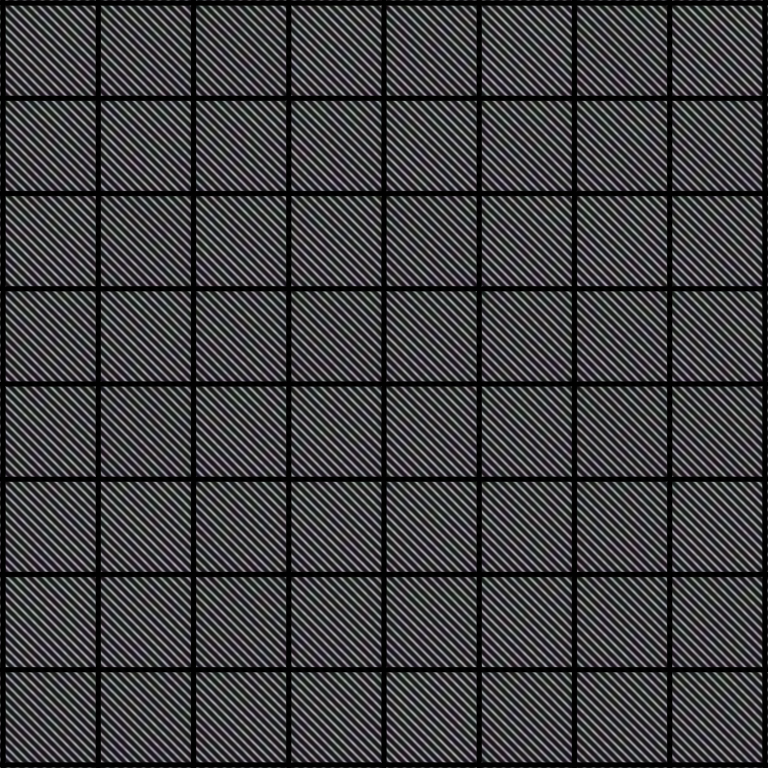
Give the GLSL for this pattern, as a three.js fragment shader.

```glsl
// Dark square tiles of fine diagonal hatching, parted by black joints, with faint colour drift.

varying vec2 vUv;

const float TAU = 6.2831853;

// Grid
const float TILES = 8.0;             // tiles across and down
const float PITCH = 0.124;           // tile spacing
const float JOINT_WIDTH = 0.0068;    // black line between tiles
const float JOINT_SOFTNESS = 0.0010;

// Hatching
const float STROKES = 85.3333;       // strokes met along one side of the canvas
const float STROKE_SHARPNESS = 2.0;  // higher makes bright strokes thinner

// Variation
const float GRAIN_SCALE = 147.0;
const float GRAIN_AMOUNT = 0.16;
const float TINT_SCALE = 46.0;
const float TINT_AMOUNT = 0.028;
const float TILE_TINT = 0.006;       // green at the top, violet at the bottom
const float TILE_TONE = 0.04;        // brightness change between tiles

// Colours
const vec3 JOINT_COLOR = vec3(0.004, 0.004, 0.004);
const vec3 GAP_COLOR = vec3(0.085, 0.082, 0.090);
const vec3 STROKE_COLOR = vec3(0.610, 0.610, 0.622);
const vec3 GREEN_VIOLET = vec3(-0.6, 1.0, -0.8);
const vec3 RED_BLUE = vec3(0.8, -0.1, -0.7);

float hash(vec2 p) {
  vec3 q = fract(vec3(p.xyx) * 0.1031);
  q += dot(q, q.yzx + 33.33);
  return fract((q.x + q.y) * q.z);
}

float cornerSlope(vec2 corner, vec2 offset) {
  float angle = TAU * hash(corner);
  return dot(vec2(cos(angle), sin(angle)), offset);
}

float gradientNoise(vec2 p) {
  vec2 i = floor(p);
  vec2 f = p - i;
  vec2 u = f * f * f * (f * (f * 6.0 - 15.0) + 10.0);
  vec2 e = vec2(1.0, 0.0);
  float low = mix(cornerSlope(i, f), cornerSlope(i + e.xy, f - e.xy), u.x);
  float high = mix(cornerSlope(i + e.yx, f - e.yx), cornerSlope(i + e.xx, f - e.xx), u.x);
  return mix(low, high, u.y);
}

// Brightness of the strokes, which fall from upper left to lower right
float hatching(vec2 p) {
  float phase = (p.x + p.y) * STROKES;
  return pow(0.5 + 0.5 * cos(TAU * phase), STROKE_SHARPNESS);
}

// 1 on the joints, 0 inside the tiles
float jointMask(vec2 cellUv) {
  vec2 toLine = (0.5 - abs(cellUv - 0.5)) * PITCH;
  float distanceToEdge = min(toLine.x, toLine.y) - 0.5 * JOINT_WIDTH;
  return 1.0 - smoothstep(-JOINT_SOFTNESS, JOINT_SOFTNESS, distanceToEdge);
}

void main() {
  // Tile grid, centred on the canvas
  vec2 grid = (vUv - 0.5) / PITCH + 0.5 * TILES;
  vec2 tile = floor(grid);
  vec2 cellUv = grid - tile;

  // Hatched surface with grain and tile tone
  vec3 color = mix(GAP_COLOR, STROKE_COLOR, hatching(vUv));
  float grain = gradientNoise(vUv * GRAIN_SCALE);
  float tone = hash(tile + 17.0) - 0.5;
  color *= 1.0 + GRAIN_AMOUNT * grain + TILE_TONE * tone;

  // Soft colour drift
  float greenViolet = TINT_AMOUNT * gradientNoise(vUv * TINT_SCALE + 5.3)
                    + TILE_TINT * (2.0 * cellUv.y - 1.0);
  float redBlue = TINT_AMOUNT * gradientNoise(vUv * TINT_SCALE + 71.7);
  color += GREEN_VIOLET * greenViolet + RED_BLUE * redBlue;

  color = mix(color, JOINT_COLOR, jointMask(cellUv));
  gl_FragColor = vec4(color, 1.0);
}
```
